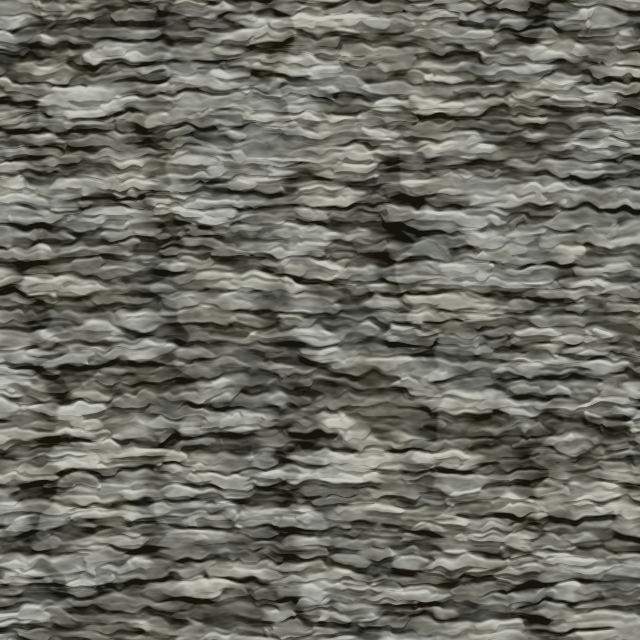
This texture is drawn by a WebGL 2 fragment shader. Its source:

```glsl
#version 300 es
precision highp float;
// Weathered stone face of short, ragged ledges under light from above.
// Overlapping slabs form a height field; its vertical differences give bright
// lips and dark undercuts, and stretched noise adds streaks, lumps and grain.

#define COARSE_ROWS 38.0
#define FINE_ROWS 74.0
#define COARSE_LENGTH 12.0
#define FINE_LENGTH 23.0
#define JOINTS 5.2
#define REACH 0.0046
#define BASE_TONE 0.437
#define LIP_LIGHT 0.36
#define UNDERCUT 0.36
#define DEPTH_TONE 0.36

uniform vec2 u_resolution;
out vec4 fragColor;

float hash(vec2 p) {
    vec3 q = fract(vec3(p.xyx) * 0.1031);
    q += dot(q, q.yzx + 33.33);
    return fract((q.x + q.y) * q.z);
}

float noise(vec2 p) {
    vec2 cell = floor(p), f = fract(p);
    f = f * f * (3.0 - 2.0 * f);
    float low = mix(hash(cell), hash(cell + vec2(1, 0)), f.x);
    float high = mix(hash(cell + vec2(0, 1)), hash(cell + vec2(1, 1)), f.x);
    return mix(low, high, f.y);
}

float fbm(vec2 p) {
    return 0.55 * noise(p) + 0.3 * noise(p * 2.1 + 17.3) + 0.15 * noise(p * 4.3 + 41.7);
}

// Height of the frontmost slab among the neighbouring rows.
float ledges(vec2 p, float rows, float lengthFreq, float seed) {
    float v = p.y * rows;
    float base = floor(v);
    float height = 0.0;
    for (int k = -1; k <= 1; k++) {
        float id = base + float(k);
        float row = id + seed;
        float x = (p.x + hash(vec2(row, 3.0)) * 7.0) * lengthFreq;
        // Steep thresholds break each bed into short blocks with blunt ends.
        float push = smoothstep(0.27, 0.72,
            0.72 * noise(vec2(x, row)) + 0.28 * noise(vec2(x * 3.3, row + 200.0)));
        float sway = 0.65 * (noise(vec2(x * 0.8, row + 400.0)) - 0.5)
                   + 0.3 * (noise(vec2(x * 3.4, row + 600.0)) - 0.5);
        float halfSize = mix(0.24, 0.72, push);
        float d = v - id - 0.5 - sway;
        // Crisp underside, softer sloping top.
        float profile = smoothstep(-halfSize, -halfSize + 0.22, d)
                      * (1.0 - smoothstep(halfSize - 0.4, halfSize, d));
        height = max(height, (0.2 + 0.8 * push) * profile);
    }
    return height;
}

// Patchy recess beside each wandering upright joint.
float jointRecess(vec2 p) {
    float across = p.x * JOINTS + 0.7 * fbm(vec2(p.y * 5.0, 8.0))
                 + 0.3 * noise(vec2(p.x * 12.0, p.y * 42.0));
    float f = fract(across);
    float band = smoothstep(0.7, 0.92, f) * (1.0 - smoothstep(0.95, 1.0, f));
    return band * smoothstep(0.3, 0.62, noise(vec2(floor(across) * 5.3, p.y * 7.0)));
}

float relief(vec2 p) {
    // Broad bends tilt the beds; small ones chip the edges and block ends.
    vec2 chip = vec2(noise(p * vec2(42.0, 80.0)), noise(p * vec2(48.0, 62.0) + 30.0)) - 0.5;
    vec2 q = p + chip * vec2(0.026, 0.0085)
           + vec2(0.0, 0.02 * noise(p * vec2(3.0, 7.0)) + 0.007 * noise(p * vec2(14.0, 20.0)));
    float coarse = ledges(q, COARSE_ROWS, COARSE_LENGTH, 11.0);
    float fine = ledges(q, FINE_ROWS, FINE_LENGTH, 131.0);
    float share = mix(0.22, 0.55, noise(p * vec2(4.0, 6.0) + 60.0));
    float lumps = 0.22 * noise(p * vec2(50.0, 95.0) + 7.0);
    return mix(coarse, fine, share) + lumps;
}

void main() {
    vec2 uv = gl_FragCoord.xy / u_resolution;

    // Compare the surface with what lies just above it.
    float here = relief(uv);
    float above = relief(uv + vec2(0.001, REACH));
    float higher = relief(uv + vec2(0.002, REACH * 2.0));
    float lip = max(here - above, 0.0);
    float shadow = max(max(above - here, 0.7 * (higher - here)), 0.0);

    // Surface variation: streaks, recessed patches, broad blotches, grain.
    float streak = fbm(uv * vec2(20.0, 80.0) + 5.0) - 0.5;
    float patches = fbm(uv * vec2(17.0, 36.0) + 33.0) - 0.5;
    float blotch = fbm(uv * vec2(5.0, 9.0) + 90.0) - 0.5;
    float grain = noise(uv * vec2(130.0, 230.0)) - 0.5;

    float tone = BASE_TONE + LIP_LIGHT * lip - UNDERCUT * shadow
               + DEPTH_TONE * (here - 0.55)
               + 0.16 * streak + 0.22 * patches + 0.15 * blotch + 0.06 * grain
               - 0.15 * jointRecess(uv);
    tone = clamp(tone, 0.08, 0.78);

    // Neutral grey with an olive cast, drifting to brown or slate blue.
    float warmth = fbm(uv * vec2(12.0, 28.0) + 150.0) - 0.5;
    vec3 stone = vec3(tone, tone + 0.012 * (tone - 0.4), tone - 0.036);
    stone += vec3(0.022, 0.002, -0.03) * warmth;
    fragColor = vec4(clamp(stone, 0.0, 1.0), 1.0);
}
```
